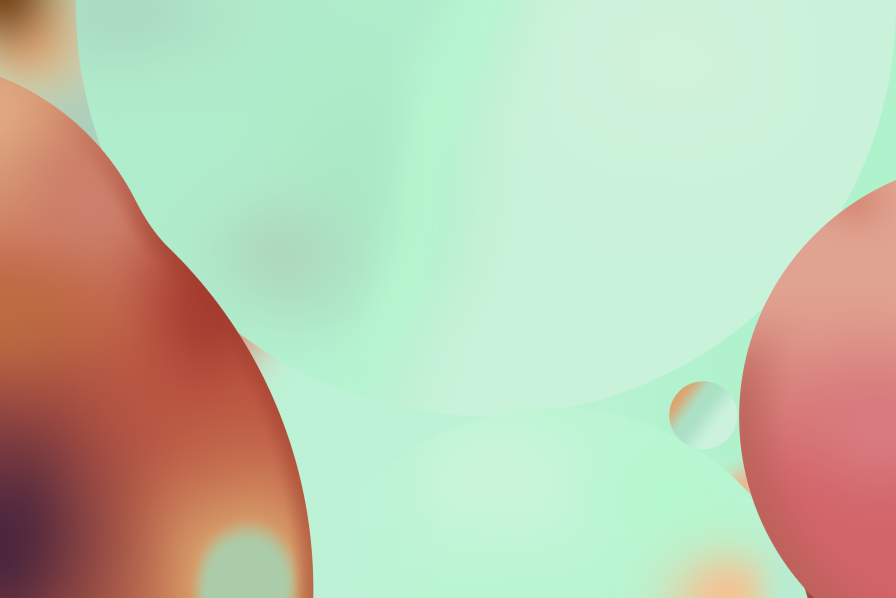
Reproduce this background procedurally as a Shadertoy shader.

```glsl
// Soft mint bubbles pressed between glossy terracotta and rose blobs.

vec2 hashGradient(vec2 cell) {
    float angle = 6.2832 * fract(sin(dot(cell, vec2(127.1, 311.7))) * 4375.85);
    return vec2(cos(angle), sin(angle));
}

float gradientNoise(vec2 p) {
    vec2 i = floor(p), f = fract(p);
    vec2 u = f * f * f * (f * (f * 6.0 - 15.0) + 10.0), e = vec2(0, 1);
    return mix(
        mix(dot(hashGradient(i), f), dot(hashGradient(i + e.yx), f - e.yx), u.x),
        mix(dot(hashGradient(i + e), f - e), dot(hashGradient(i + 1.0), f - 1.0), u.x), u.y);
}

float circle(vec2 p, vec2 centre, float radius) {
    return length(p - centre) - radius;
}

float smoothUnion(float a, float b, float k) {
    float h = max(k - abs(a - b), 0.0) / k;
    return min(a, b) - h * h * k * 0.25;
}

// Antialiased coverage of a signed distance
float fill(float d) {
    return clamp(0.5 - d * iResolution.y, 0.0, 1.0);
}

// Elliptical gaussian tint
void glow(inout vec3 colour, vec2 offset, vec2 radii, vec3 tint) {
    vec2 q = offset / radii;
    colour = mix(colour, tint, exp(-dot(q, q)));
}

vec3 backdrop(vec2 p) {
    vec3 c = mix(vec3(0.74, 0.95, 0.84), vec3(0.69, 0.95, 0.80), smoothstep(0.8, 1.3, p.x));
    glow(c, p - vec2(0.14, 0.79), vec2(0.14, 0.13), vec3(0.67, 0.82, 0.75));
    glow(c, p - vec2(0.05, 0.94), vec2(0.11, 0.10), vec3(0.88, 0.70, 0.52));
    glow(c, p - vec2(0.0, 1.02), vec2(0.09, 0.08), vec3(0.46, 0.25, 0.08));
    glow(c, p - vec2(0.40, 0.44), vec2(0.055, 0.06), vec3(0.86, 0.66, 0.58));
    glow(c, p - vec2(1.245, 0.19), vec2(0.025, 0.03), vec3(0.92, 0.72, 0.58));
    glow(c, p - vec2(1.37, 0.0), vec2(0.05, 0.06), vec3(0.64, 0.22, 0.18));
    return c;
}

vec3 largeBubble(vec2 p) {
    // Distance right of the slanting crease that splits shade from light
    float crease = p.x - 0.56 - 0.36 * (p.y - 0.38) + 0.025 * sin(9.0 * p.y);
    vec3 c = mix(vec3(0.69, 0.93, 0.80), vec3(0.79, 0.95, 0.855), smoothstep(-0.1, 0.24, crease));
    glow(c, p - vec2(0.20, 0.98), vec2(0.18, 0.10), vec3(0.67, 0.86, 0.76));
    glow(c, p - vec2(0.60, 0.70), vec2(0.13, 0.18), vec3(0.67, 0.91, 0.77));
    glow(c, p - vec2(0.47, 0.57), vec2(0.11, 0.10), vec3(0.68, 0.85, 0.75));
    c = mix(c, vec3(0.71, 0.97, 0.81), 0.75 * exp(-pow((crease - 0.035) / 0.055, 2.0)));
    glow(c, p - vec2(1.13, 0.90), vec2(0.18, 0.15), vec3(0.82, 0.95, 0.86));
    glow(c, p - vec2(0.50, 0.36), vec2(0.16, 0.07), vec3(0.71, 0.95, 0.82));
    return c;
}

vec3 lowerBubble(vec2 p) {
    vec3 c = vec3(0.72, 0.96, 0.82);
    glow(c, p - vec2(0.83, 0.20), vec2(0.21, 0.13), vec3(0.79, 0.96, 0.86));
    glow(c, p - vec2(1.12, 0.17), vec2(0.12, 0.10), vec3(0.71, 0.97, 0.81));
    glow(c, p - vec2(1.21, 0.0), vec2(0.09, 0.08), vec3(0.95, 0.77, 0.59));
    glow(c, p - vec2(1.32, 0.04), vec2(0.045, 0.12), vec3(0.72, 0.93, 0.83));
    return c;
}

vec3 terracottaBlob(vec2 p, float d) {
    vec3 c = vec3(0.74, 0.34, 0.26);
    glow(c, p - vec2(0.0, 0.80), vec2(0.19, 0.22), vec3(0.88, 0.67, 0.51));
    glow(c, p - vec2(0.16, 0.65), vec2(0.13, 0.15), vec3(0.80, 0.50, 0.42));
    glow(c, p - vec2(0.0, 0.46), vec2(0.17, 0.10), vec3(0.76, 0.43, 0.25));
    glow(c, p - vec2(0.35, 0.49), vec2(0.09, 0.13), vec3(0.65, 0.24, 0.19));
    glow(c, p - vec2(0.0, 0.09), vec2(0.18, 0.22), vec3(0.30, 0.15, 0.24));
    glow(c, p - vec2(0.41, 0.02), vec2(0.16, 0.18), vec3(0.88, 0.71, 0.46));
    float pool = length((p - vec2(0.41, 0.01)) / vec2(0.085, 0.115));
    c = mix(c, vec3(0.67, 0.80, 0.66), smoothstep(1.15, 0.7, pool));
    return mix(c, vec3(0.62, 0.23, 0.17), 0.45 * smoothstep(-0.04, 0.0, d) * smoothstep(0.85, 0.6, p.y));
}

vec3 roseBlob(vec2 p, float d) {
    vec3 c = mix(vec3(0.82, 0.39, 0.41), vec3(0.88, 0.64, 0.57), smoothstep(0.15, 0.55, p.y));
    glow(c, p - vec2(1.47, 0.28), vec2(0.12, 0.10), vec3(0.85, 0.48, 0.50));
    glow(c, p - vec2(1.42, 0.67), vec2(0.06, 0.05), vec3(0.84, 0.55, 0.47));
    return mix(c, vec3(0.72, 0.38, 0.34), 0.7 * smoothstep(-0.09, 0.0, d) * smoothstep(0.52, 0.3, p.y));
}

void mainImage(out vec4 fragColor, in vec2 fragCoord) {
    vec2 p = fragCoord / iResolution.y;
    // Gently warped space for the tints; outlines stay clean
    vec2 q = p + 0.02 * vec2(gradientNoise(p * 6.0), gradientNoise(p * 6.0 + 19.0));

    // Mint bubbles; the lower one dissolves toward its left
    vec3 colour = backdrop(q);
    colour = mix(colour, largeBubble(q), fill(circle(p, vec2(0.8125, 0.99), 0.6855)));
    float lower = circle(p, vec2(0.928, -0.121), 0.4395);
    colour = mix(colour, lowerBubble(q), fill(lower) * smoothstep(0.55, 0.78, p.x));

    // Warm blobs
    float left = smoothUnion(circle(p, vec2(-0.273, 0.014), 0.797),
                             circle(p, vec2(-0.156, 0.473), 0.428), 0.025);
    colour = mix(colour, terracottaBlob(q, left), fill(left));
    float right = circle(p, vec2(1.666, 0.303), 0.43);
    colour = mix(colour, roseBlob(q, right), fill(right));

    // Small droplet, lit from the lower right
    vec2 drop = (p - vec2(1.176, 0.3057)) / 0.0567;
    float light = dot(drop, vec2(0.8, -0.6));
    vec3 dropColour = mix(vec3(0.87, 0.64, 0.43), vec3(0.67, 0.88, 0.77), smoothstep(-0.95, -0.3, light));
    dropColour = mix(dropColour, vec3(0.80, 0.95, 0.87), smoothstep(-0.2, 0.6, light));
    colour = mix(colour, dropColour, fill((length(drop) - 1.0) * 0.0567));

    fragColor = vec4(colour, 1.0);
}
```
